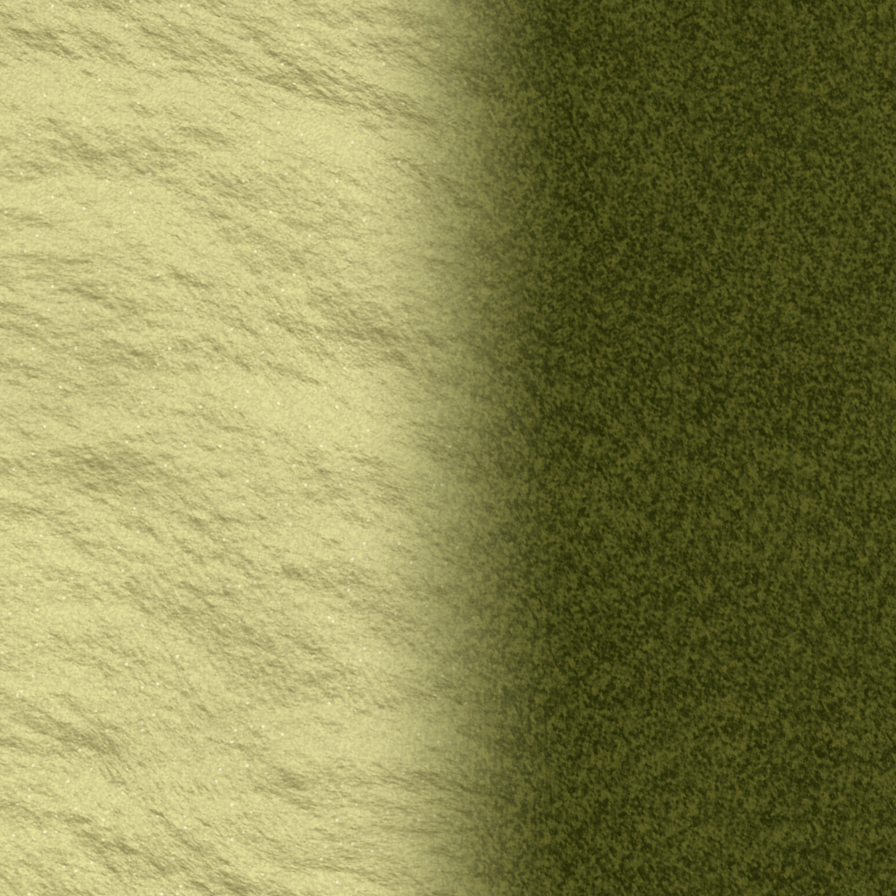
A WebGL 2 fragment shader for this texture:

```glsl
#version 300 es
precision highp float;
// Pale wrinkled sand on the left fades into dark mottled grass on the right.
// Sand is a tilted fractal height field lit by its slope, with grain and glints;
// grass is fine layered value noise tinted between deep green and olive.

#define FADE_START 0.385
#define FADE_END 0.645
#define SAND_SCALE vec2(4.6, 7.2)
#define SAND_TILT 0.24
#define SLOPE_STEP 0.002
#define SLOPE_RANGE vec2(-5.5, 17.0)
#define WRINKLE_DEPTH 0.85
#define GRAIN_SCALE 430.0
#define GLINT_CELLS 230.0
#define GLINT_RARITY 0.984
#define BLADE_SCALE vec2(300.0, 225.0)

uniform vec2 u_resolution;
out vec4 outColor;

const vec3 SAND_LIGHT = vec3(0.845, 0.825, 0.575);
const vec3 SAND_SHADOW = vec3(0.545, 0.510, 0.315);
const vec3 GLINT = vec3(1.00, 0.98, 0.84);
const vec3 GRASS_DARK = vec3(0.145, 0.165, 0.025);
const vec3 GRASS_LIGHT = vec3(0.375, 0.380, 0.145);
const vec3 GRASS_OLIVE = vec3(0.420, 0.380, 0.125);

float hash(vec2 p) {
    return fract(sin(dot(p, vec2(127.1, 311.7))) * 43758.5453);
}

float valueNoise(vec2 p) {
    vec2 cell = floor(p);
    vec2 f = fract(p);
    f = f * f * (3.0 - 2.0 * f);
    float low = mix(hash(cell), hash(cell + vec2(1.0, 0.0)), f.x);
    float high = mix(hash(cell + vec2(0.0, 1.0)), hash(cell + vec2(1.0)), f.x);
    return mix(low, high, f.y);
}

mat2 rotation(float angle) {
    float c = cos(angle), s = sin(angle);
    return mat2(c, -s, s, c);
}

float fbm(vec2 p) {
    float sum = 0.0, amplitude = 0.42;
    mat2 turn = rotation(0.45);
    for (int i = 0; i < 7; i++) {
        sum += amplitude * valueNoise(p);
        p = turn * p * 2.03 + vec2(17.3, 9.1);
        amplitude *= 0.54;
    }
    return sum;
}

float sandHeight(vec2 uv) {
    vec2 p = rotation(-SAND_TILT) * uv * SAND_SCALE;
    return fbm(p + 0.3 * valueNoise(p * 0.8 + 4.0));
}

vec3 sandColor(vec2 uv) {
    // Slopes facing away from the light become wrinkles
    vec2 toLight = SLOPE_STEP * vec2(0.35, 0.94);
    float slope = (sandHeight(uv + toLight) - sandHeight(uv)) / SLOPE_STEP;
    float wrinkle = smoothstep(SLOPE_RANGE.x, SLOPE_RANGE.y, slope);
    vec3 color = mix(SAND_LIGHT, SAND_SHADOW, WRINKLE_DEPTH * wrinkle);

    // Broad tone and fine grain
    color *= 1.0 + 0.05 * (valueNoise(uv * vec2(3.0, 5.0) + 2.0) - 0.4);
    color *= 1.0 + 0.13 * (valueNoise(rotation(0.6) * uv * GRAIN_SCALE) - 0.5);

    // Sparse bright specks
    vec2 cell = floor(uv * GLINT_CELLS);
    float speck = smoothstep(0.60, 0.15, length(fract(uv * GLINT_CELLS) - 0.5));
    float lit = step(GLINT_RARITY, hash(cell + 31.7));
    return mix(color, GLINT, 0.75 * speck * lit * (1.0 - wrinkle));
}

vec3 grassColor(vec2 uv) {
    // Short blades over softer clumps
    vec2 blade = rotation(0.5) * uv * BLADE_SCALE;
    float blades = valueNoise(blade + 7.0);
    float fine = valueNoise(blade * 1.8 + 41.0);
    float tufts = valueNoise(uv * 75.0 + 13.0);
    float clumps = valueNoise(uv * vec2(9.0, 7.0) + 23.0);
    float tone = 0.48 * blades + 0.32 * fine + 0.12 * tufts + 0.08 * clumps;
    vec3 color = mix(GRASS_DARK, GRASS_LIGHT, smoothstep(0.10, 0.90, tone));

    // Occasional dry blades
    float dry = smoothstep(0.70, 0.95, valueNoise(blade * 0.8 + 67.0));
    return mix(color, GRASS_OLIVE, 0.45 * dry * smoothstep(0.3, 0.7, tone));
}

void main() {
    vec2 uv = gl_FragCoord.xy / u_resolution;

    // Soft vertical border with a slight wander
    float wander = 0.015 * (valueNoise(uv * vec2(4.0, 6.0) + 51.0) - 0.5);
    float grassAmount = smoothstep(FADE_START, FADE_END, uv.x + wander);

    vec3 color = mix(sandColor(uv), grassColor(uv), grassAmount);
    outColor = vec4(color, 1.0);
}
```
